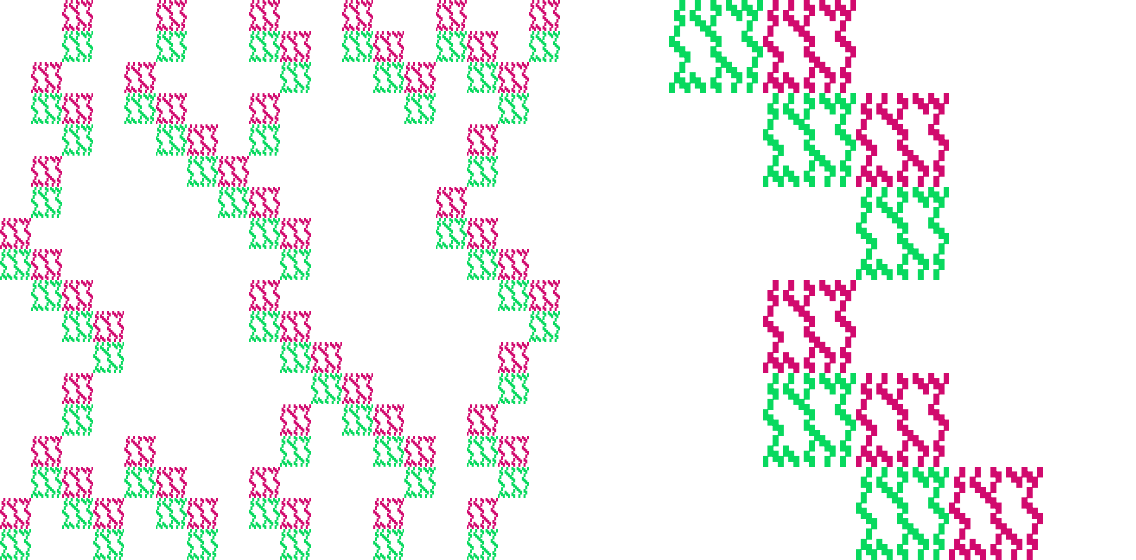
Left: the whole. Right: its middle third, enlarged.
Reproduce this pattern procedurally as a Shadertoy shader.

```glsl
// Stepped strands of two-tone dominoes wander down an 18 x 18 grid, and each
// half domino is filled with a small one-colour copy of the same weave.
// Strands are walks on a lattice, completed by a half turn of the grid.

const float GRID = 18.0;

// Coverage of the upper and lower half of a domino, 1 wide and 2 tall
vec2 domino(vec2 d, float grow, vec2 soft) {
    vec2 inside = clamp((vec2(0.5, 1.0) + grow - abs(d)) / soft + 0.5, 0.0, 1.0);
    float cover = inside.x * inside.y;
    return d.y < 0.0 ? vec2(cover, 0.0) : vec2(0.0, cover);
}

// One walk from the top edge and its half turn; each bit of turns is a step
vec2 strand(vec2 q, float grow, vec2 soft, float column, int turns, int steps) {
    vec2 centre = vec2(column + 0.5, 1.0);
    vec2 cover = vec2(0.0);
    for (int i = 0; i <= steps; i++) {
        cover += domino(q - centre, grow, soft);
        cover += domino(q - GRID + centre, grow, soft);
        centre += (turns & 1) == 1 ? vec2(1.0, 1.0) : vec2(-1.0, 2.0);
        turns >>= 1;
    }
    return cover;
}

// All strands of the weave, y pointing down
vec2 weave(vec2 q, float grow, vec2 soft) {
    return strand(q, grow, soft, 2.0, 1650, 11)
         + strand(q, grow, soft, 5.0, 62, 6)
         + strand(q, grow, soft, 8.0, 1, 2)
         + strand(q, grow, soft, 11.0, 3, 2)
         + strand(q, grow, soft, 17.0, 0, 0);
}

void mainImage(out vec4 fragColor, in vec2 fragCoord) {
    vec3 white = vec3(1.0);
    vec3 magenta = vec3(0.82, 0.04, 0.43);
    vec3 green = vec3(0.03, 0.85, 0.37);

    vec2 p = fragCoord / iResolution.xy;
    vec2 cell = vec2(p.x, 1.0 - p.y) * GRID;

    // Large weave picks the block colour
    vec2 block = weave(cell, 0.0, vec2(0.001));
    vec3 colour = white;

    // Small weave fills the block, slightly fattened, with smooth edges
    if (block.x + block.y > 0.5) {
        vec2 soft = 0.85 * GRID * GRID / iResolution.xy;
        vec2 fine = weave(fract(cell) * GRID, 0.08, soft);
        vec3 ink = block.x > block.y ? magenta : green;
        colour = mix(white, ink, min(fine.x + fine.y, 1.0));
    }
    fragColor = vec4(colour, 1.0);
}
```
